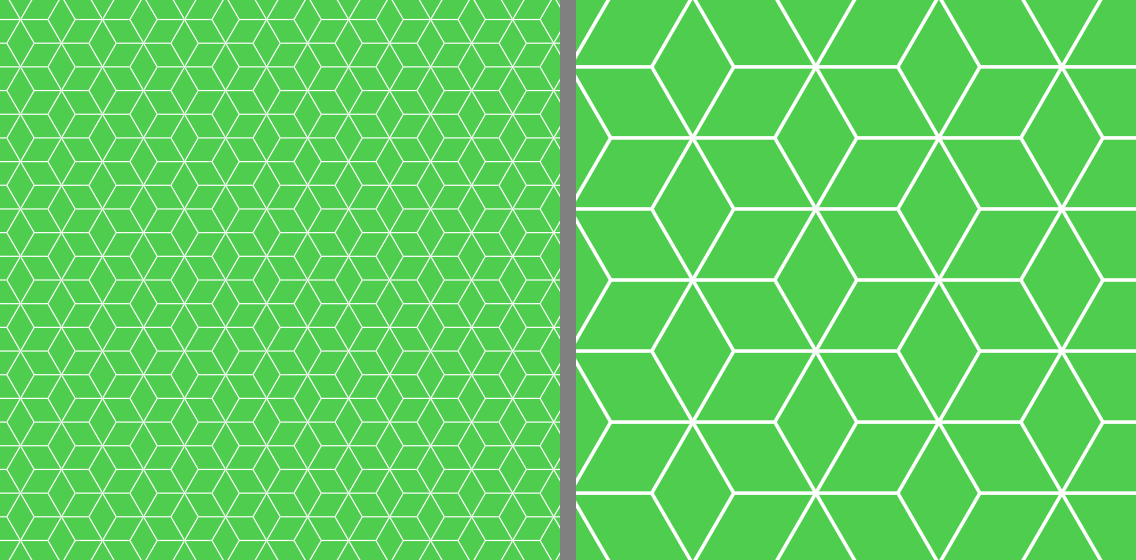
Left, the full canvas; right, a detail of the centre.
Reproduce this pattern procedurally as a Shadertoy shader.

```glsl
const vec3 GROUND_COLOR = vec3(0.305, 0.805, 0.305);
const vec3 LINE_COLOR = vec3(1.0);
const float EDGE = 25.0 / 512.0;             // side of one rhombus
const float LINE_WIDTH = 1.1 / 512.0;
const vec2 STAR_ANCHOR = vec2(2.25 * EDGE, 0.5); // a point where six edges meet
const float SQRT3 = sqrt(3.0);

// Offset from the nearest six-edge vertex, as two interleaved rectangular grids
vec2 hexCell(vec2 p) {
    vec2 period = EDGE * vec2(3.0, SQRT3);
    vec2 a = mod(p + 0.5 * period, period) - 0.5 * period;
    vec2 b = mod(p, period) - 0.5 * period;
    return dot(a, a) < dot(b, b) ? a : b;
}

// Distance to the six spokes of a cell, folded into one quadrant
float spokeDistance(vec2 q) {
    q = abs(q);
    return min(q.y, abs(0.5 * (SQRT3 * q.x - q.y)));
}

// Share of a pixel-wide window covered by the stroke
float strokeCoverage(float d, float pixel) {
    float halfWidth = 0.5 * LINE_WIDTH;
    float outer = clamp(d + 0.5 * pixel, -halfWidth, halfWidth);
    float inner = clamp(d - 0.5 * pixel, -halfWidth, halfWidth);
    return (outer - inner) / pixel;
}

void mainImage(out vec4 fragColor, in vec2 fragCoord) {
    float pixel = 1.0 / iResolution.y;
    vec2 p = fragCoord * pixel - STAR_ANCHOR;
    float coverage = strokeCoverage(spokeDistance(hexCell(p)), pixel);
    fragColor = vec4(mix(GROUND_COLOR, LINE_COLOR, coverage), 1.0);
}
```
